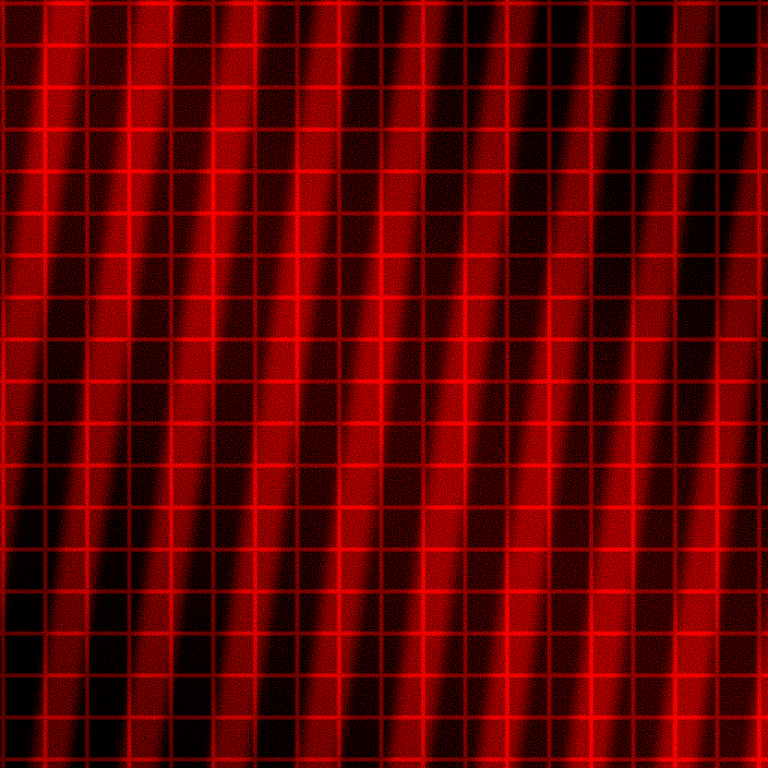
Write a WebGL 2 fragment shader that draws this pattern.

```glsl
#version 300 es
precision highp float;
// Grainy slanted red stripes under a fine square grid, fading to black in two corners.

uniform vec2 u_resolution;
out vec4 fragColor;

const float PI = 3.14159265;
const float GRID_PITCH = 0.0546875;
const vec2 GRID_ORIGIN = vec2(0.0042, 0.0111);
const float STRIPE_PITCH = 0.1166;
const float STRIPE_ORIGIN = 0.064;
const float STRIPE_SLANT = 0.142;
const float GRAIN_SCALE = 512.0;
const vec3 RED = vec3(1.0, 0.0, 0.0);

// Random unit vector for a lattice point
vec2 gradientAt(vec2 cell) {
    vec3 p = fract(vec3(cell.xyx) * vec3(0.1031, 0.1030, 0.0973));
    p += dot(p, p.yzx + 33.33);
    float angle = 2.0 * PI * fract((p.x + p.y) * p.z);
    return vec2(cos(angle), sin(angle));
}

float gradientNoise(vec2 p) {
    vec2 cell = floor(p);
    vec2 f = p - cell;
    vec2 blend = f * f * f * (f * (f * 6.0 - 15.0) + 10.0);
    vec2 e = vec2(1.0, 0.0);
    float a = dot(gradientAt(cell), f);
    float b = dot(gradientAt(cell + e.xy), f - e.xy);
    float c = dot(gradientAt(cell + e.yx), f - e.yx);
    float d = dot(gradientAt(cell + e.xx), f - e.xx);
    return mix(mix(a, b, blend.x), mix(c, d, blend.x), blend.y);
}

// Soft slanted bands, 1 along each centre
float stripes(vec2 uv, float pitch, float origin, float slant) {
    float phase = (uv.x - slant * uv.y - origin) / pitch;
    float wave = 0.5 + 0.5 * cos(2.0 * PI * phase);
    return smoothstep(0.22, 0.96, wave);
}

// Soft square grid, 1 on the lines
float grid(vec2 uv, float pitch, vec2 origin, float pixel) {
    vec2 fromLine = abs(fract((uv - origin) / pitch + 0.5) - 0.5) * pitch;
    float distanceToLine = min(fromLine.x, fromLine.y);
    return 1.0 - smoothstep(0.0010, max(0.0043, 0.0010 + pixel), distanceToLine);
}

// Broad glow along the falling diagonal
float diagonalGlow(vec2 uv) {
    return 0.5 + 0.5 * cos(PI * (uv.x + uv.y - 1.0));
}

void main() {
    float pixel = 1.0 / min(u_resolution.x, u_resolution.y);
    vec2 uv = gl_FragCoord.xy * pixel;

    // Uneven ground with bright stripes
    float level = mix(-0.10, 0.20, diagonalGlow(uv));
    level += 0.43 * stripes(uv, STRIPE_PITCH, STRIPE_ORIGIN, STRIPE_SLANT);

    // Fine grain, clipped to specks where the ground is black
    level += 0.36 * gradientNoise(uv * GRAIN_SCALE);
    level = max(level, 0.0);

    // Grid added as light
    level += 0.37 * grid(uv, GRID_PITCH, GRID_ORIGIN, pixel);

    fragColor = vec4(RED * min(level, 1.0), 1.0);
}
```
